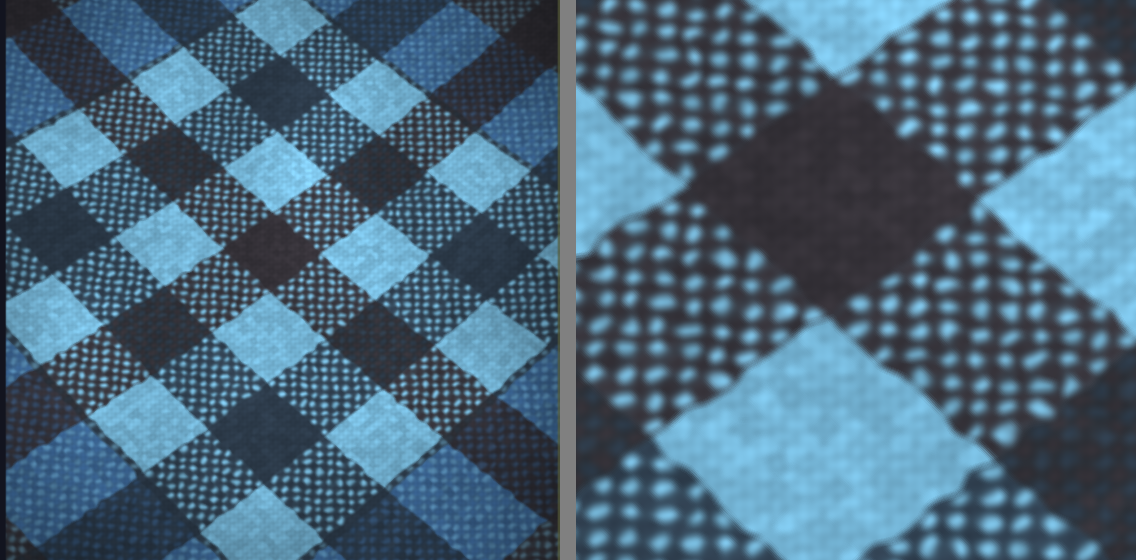
Left, the full canvas; right, a detail of the centre.
Write a WebGL 1 fragment shader that draws this texture.

```glsl
precision highp float;
uniform vec2 u_resolution;

#define THREADS 11.0
#define STRIPE_SIZE vec2(0.194, 0.155)
#define CENTRE vec2(0.486, 0.551)
#define BLUE_START 3.5
#define BLUE_END 5.1
#define PALE vec3(0.52, 0.81, 0.955)
#define BROWN vec3(0.215, 0.190, 0.210)
#define NAVY vec3(0.180, 0.235, 0.295)
#define BLUE vec3(0.25, 0.44, 0.66)
#define WEAR 0.18
#define VIGNETTE 0.95
#define SOFTNESS 0.0019

float hash(vec2 p) {
  vec3 q = fract(vec3(p.xyx) * vec3(0.1031, 0.1030, 0.0973));
  q += dot(q, q.yzx + 33.33);
  return fract((q.x + q.y) * q.z);
}

float noise(vec2 p) {
  vec2 i = floor(p);
  vec2 f = fract(p);
  f = f * f * (3.0 - 2.0 * f);
  float low = mix(hash(i), hash(i + vec2(1.0, 0.0)), f.x);
  float high = mix(hash(i + vec2(0.0, 1.0)), hash(i + 1.0), f.x);
  return mix(low, high, f.y);
}

// Canvas position to the two diagonal stripe axes, leaning away at the top
vec2 clothAxes(vec2 uv) {
  vec2 d = vec2(uv.x - CENTRE.x, CENTRE.y - uv.y);
  d.y -= 0.06 * d.x - 0.10 * d.x * d.x;
  float row = d.y / STRIPE_SIZE.y;
  row /= 1.0 + 0.034 * row;
  float column = (d.x + 0.006 * row) / (STRIPE_SIZE.x * (1.0 + 0.044 * row));
  return vec2(row + column, row - column);
}

// Stripe sequence, mirrored about the brown centre stripe
vec3 threadColour(float position) {
  float n = abs(position);
  if (n > BLUE_END) return BROWN;
  if (n > BLUE_START) return BLUE;
  float stripe = floor(n + 0.5);
  if (mod(stripe, 2.0) > 0.5) return PALE;
  return stripe < 0.5 ? BROWN : NAVY;
}

// Plain weave: the two thread directions take turns on top
vec3 weave(vec2 axes) {
  vec2 grid = axes * THREADS;
  grid += 0.55 * (vec2(noise(grid * 0.8), noise(grid * 0.8 + 41.0)) - 0.5);
  vec2 cell = floor(grid);
  vec2 local = fract(grid) - 0.5;
  vec2 position = (cell + 0.5) / THREADS;
  vec3 first = threadColour(position.x);
  vec3 second = threadColour(position.y);
  float firstOnTop = 1.0 - mod(cell.x + cell.y, 2.0);
  vec3 top = mix(second, first, firstOnTop);

  // Gaps keep some fuzz of the lighter yarn; blue bands have weaker stitches
  vec3 darker = min(first, second);
  vec3 gap = mix(darker, max(first, second), 0.13);
  float inBand = step(BLUE_START, max(abs(position.x), abs(position.y)));
  top = mix(top, darker, 0.45 * inBand);

  // Slanted oval stitches
  float stitch = 1.0 - smoothstep(0.14, 0.66, length(local * vec2(1.18, 0.84)));
  vec3 colour = mix(gap, top, stitch);
  float jitter = 1.0 + WEAR * (hash(cell + 70.0) - 0.5);
  return colour * jitter * (0.92 + 0.08 * stitch);
}

void main() {
  vec2 uv = gl_FragCoord.xy / u_resolution;

  // Soft focus over a small grid of samples
  vec3 colour = vec3(0.0);
  for (int y = 0; y < 4; y++) {
    for (int x = 0; x < 4; x++) {
      vec2 offset = (vec2(float(x), float(y)) - 1.5) * SOFTNESS * 0.75;
      colour += weave(clothAxes(uv + offset));
    }
  }
  colour /= 16.0;

  // Faded patches and light falling off toward the edges
  colour *= 1.0 + WEAR * (noise(uv * 7.0 + 5.0) - 0.5);
  vec2 away = uv - vec2(0.47, 0.50);
  colour *= 1.04 - VIGNETTE * dot(away, away);
  colour = mix(colour, vec3(0.25, 0.36, 0.46), 0.08);

  // Fine display grid
  vec2 ripple = cos(6.28318 * 128.0 * uv);
  colour *= 1.0 + 0.012 * (ripple.x + ripple.y);

  // Dark left border and thin olive right border
  float blur = 0.002;
  float leftEdge = 1.0 - smoothstep(0.0105 - blur, 0.0105 + blur, uv.x);
  float rightEdge = smoothstep(0.996 - blur, 0.996 + blur, uv.x);
  colour = mix(colour, vec3(0.07, 0.08, 0.12), leftEdge);
  colour = mix(colour, vec3(0.34, 0.36, 0.22), 0.7 * rightEdge);
  gl_FragColor = vec4(colour, 1.0);
}
```
